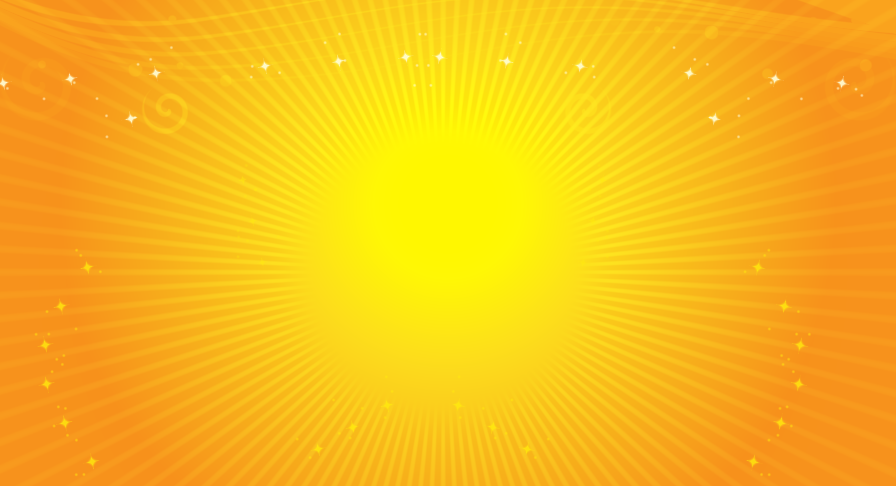
Reproduce this background procedurally as a WebGL 1 fragment shader.

```glsl
precision highp float;
// Golden sunburst with pale scrollwork along the top and mirrored sparkles.
uniform vec2 u_resolution;

float hash(vec2 p) {
  return fract(sin(dot(p, vec2(127.1, 311.7))) * 43758.5453);
}

float disc(vec2 p, float radius, float px) {
  return 1.0 - smoothstep(radius - px, radius + px, length(p));
}

// Thin four-pointed star, slightly tilted
float star(vec2 p, float size) {
  p = abs(mat2(0.98, 0.2, -0.2, 0.98) * p) / size;
  return smoothstep(0.0, 0.5, 1.0 - sqrt(p.x) - sqrt(p.y))
       + 0.3 * exp(-dot(p, p) * 20.0);
}

// Star accompanied by small specks
float sparkle(vec2 p, float size, float seed, float px) {
  float glow = star(p, size);
  for (int i = 0; i < 3; i++) {
    vec2 key = vec2(seed, float(i) + 0.5);
    vec2 offset = vec2(hash(key), hash(key + 7.3)) - 0.5;
    glow += 0.65 * disc(p - offset * 0.12, 0.0025, px);
  }
  return min(glow, 1.0);
}

// Spiral stroke that ends at the given radius
float curl(vec2 p, float radius, float px) {
  float r = length(p);
  float pitch = radius * 0.65;
  float turn = fract(r / pitch - atan(p.y, p.x) / 6.28318);
  float d = abs(turn - 0.5) * pitch;
  float width = 0.1 * radius;
  return (1.0 - smoothstep(width - px, width + px, d))
       * (1.0 - smoothstep(radius * 0.9, radius, r));
}

void main() {
  vec2 p = (gl_FragCoord.xy - 0.5 * u_resolution) / u_resolution.y;
  float px = 1.0 / u_resolution.y;

  // Radial glow from yellow to orange
  float r = length(p - vec2(0.0, 0.08));
  vec3 color = vec3(mix(1.0, 0.97, smoothstep(0.1, 0.7, r)),
                    clamp(1.06 - 0.6 * r, 0.58, 0.97),
                    0.11 * smoothstep(0.08, 0.36, r));

  // Fine rays outside the central disc, thinning outward
  vec2 q = p - vec2(-0.01, -0.06);
  float reach = length(q);
  float thin = smoothstep(0.3, 0.9, reach);
  float wave = cos(atan(q.y, q.x) * 120.0);
  float beam = smoothstep(mix(-0.5, 0.2, thin), 1.0, wave);
  float rayFade = smoothstep(0.26, 0.36, reach) * mix(1.0, 0.4, thin);
  color += vec3(0.01, 0.075, 0.02) * (beam - mix(0.42, 0.25, thin)) * rayFade;

  // Sweeping ribbons
  float ornament = 0.0;
  for (int i = 0; i < 5; i++) {
    float k = float(i);
    float lift = max(-p.x - 0.5, 0.0);
    float y = 0.385 + 0.025 * k + 0.05 * sin(p.x * 3.4 + k * 0.3)
            + 0.4 * lift * lift;
    float width = 0.0015 + 0.006 * smoothstep(0.2, 0.95, abs(p.x));
    float band = 1.0 - smoothstep(width - px, width + px, abs(p.y - y));
    ornament = max(ornament, band * (0.3 + 0.1 * k));
  }

  // Corner wedge and curls
  float edge = p.y - 0.5 + 0.35 * (p.x - 0.72);
  ornament = max(ornament, 0.7 * smoothstep(-px, px, edge));
  vec2 inner = vec2(abs(p.x + 0.147) - 0.43, p.y - 0.275);
  vec2 outer = vec2(abs(p.x) - 0.84, p.y - 0.33);
  ornament = max(ornament, 0.7 * curl(inner, 0.055, px));
  ornament = max(ornament, 0.2 * curl(outer, 0.085, px));

  // Scattered dots near the upper corners
  vec2 cell = floor(p / 0.1);
  vec2 center = 0.3 + 0.4 * vec2(hash(cell), hash(cell + 19.0));
  float dotSize = 0.005 + 0.011 * hash(cell + 5.0);
  float dots = disc(p - (cell + center) * 0.1, dotSize, px);
  dots *= step(0.45, hash(cell + 31.0)) * smoothstep(0.3, 0.34, p.y)
        * smoothstep(0.3, 0.45, abs(p.x));
  ornament = max(ornament, 0.6 * dots);
  vec3 scrollColor = min(color + vec3(0.02, 0.12, 0.01), vec3(1.0, 0.9, 0.15));
  color = mix(color, max(color, scrollColor), 0.8 * ornament);

  // White sparkles in an arc across the top
  vec2 m = vec2(abs(p.x + 0.052), p.y);
  float white = 0.0;
  for (int i = 0; i < 7; i++) {
    float k = float(i);
    float x = 0.035 + 0.138 * k + 0.1 * exp(-2.0 * (k - 3.0) * (k - 3.0));
    float y = 0.385 - 0.065 * x - 0.09 * step(abs(k - 4.0), 0.5);
    white = max(white, sparkle(m - vec2(x, y), 0.024, k, px));
  }

  // Yellow sparkles: side columns, then inner and bottom groups
  float yellow = 0.0;
  for (int i = 0; i < 6; i++) {
    float k = float(i);
    vec2 side = vec2(0.69 + 0.09 * sin(k * 0.65), -0.05 - 0.08 * k);
    yellow = max(yellow, sparkle(m - side, 0.026, k + 20.0, px));
  }
  for (int i = 0; i < 3; i++) {
    float k = float(i);
    vec2 bottom = vec2(0.073 + 0.071 * k, -0.334 - 0.045 * k);
    vec2 middle = vec2(0.37 - 0.02 * k, 0.13 - 0.085 * k);
    yellow = max(yellow, sparkle(m - bottom, 0.024, k + 40.0, px));
    yellow = max(yellow, 0.6 * sparkle(m - middle, 0.018, k + 60.0, px));
  }
  color = mix(color, vec3(1.0, 0.92, 0.05), 0.8 * yellow);
  color = mix(color, vec3(1.0, 1.0, 0.85), 0.9 * white);

  gl_FragColor = vec4(color, 1.0);
}
```
